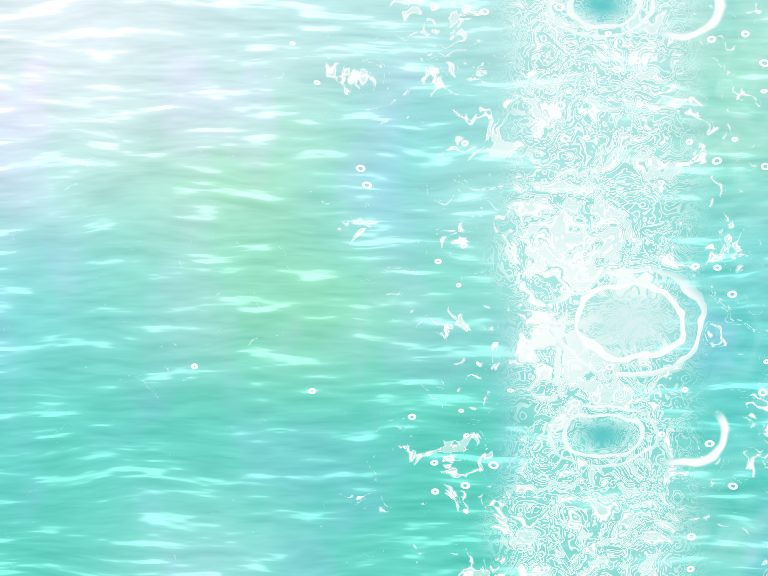
A WebGL 2 fragment shader for this texture:

```glsl
#version 300 es
precision highp float;
// Sunlit shallow water: soft pools of colour under fine horizontal ripples,
// with a vertical band of sun glitter made from contours of warped noise,
// ring-shaped swirls and scattered droplets.
uniform vec2 u_resolution;
out vec4 fragColor;

const float GLITTER_PERIOD = 0.745; // glitter layout repeats vertically
const vec3 TEAL = vec3(0.40, 0.84, 0.78);
const vec3 AQUA = vec3(0.50, 0.87, 0.87);
const vec3 GREEN = vec3(0.62, 0.91, 0.76);
const vec3 PALE = vec3(0.72, 0.92, 0.91);
const vec3 MIST = vec3(0.90, 0.96, 0.98);

float hash(vec2 p) {
  vec3 q = fract(p.xyx * 0.1031);
  q += dot(q, q.yzx + 33.33);
  return fract((q.x + q.y) * q.z);
}

float noise(vec2 p) {
  vec2 i = floor(p), f = fract(p);
  f = f * f * (3.0 - 2.0 * f);
  return mix(mix(hash(i), hash(i + vec2(1, 0)), f.x),
             mix(hash(i + vec2(0, 1)), hash(i + vec2(1, 1)), f.x), f.y);
}

float fbm(vec2 p) {
  return 0.55 * noise(p) + 0.3 * noise(p * 2.03 + 17.0) + 0.15 * noise(p * 4.1 + 5.0);
}

float glow(vec2 p, vec2 center, vec2 radius) {
  vec2 d = (p - center) / radius;
  return exp(-dot(d, d));
}

float wrapY(float d) {
  return mod(d + 0.5 * GLITTER_PERIOD, GLITTER_PERIOD) - 0.5 * GLITTER_PERIOD;
}

// Broad colour pools, in 0..1 canvas coordinates
vec3 waterColor(vec2 p) {
  vec3 c = mix(TEAL, PALE, smoothstep(0.2, 0.95, p.y));
  c = mix(c, AQUA, 0.8 * glow(p, vec2(0.0, 0.47), vec2(0.22, 0.16)));
  c = mix(c, GREEN, 0.85 * glow(p, vec2(0.30, 0.68), vec2(0.17, 0.14)));
  c = mix(c, GREEN, 0.75 * glow(p, vec2(0.39, 0.47), vec2(0.19, 0.14)));
  c = mix(c, AQUA, 0.7 * glow(p, vec2(0.54, 0.70), vec2(0.10, 0.16)));
  c = mix(c, PALE, 0.6 * glow(p, vec2(0.27, 0.0), vec2(0.14, 0.17)));
  c = mix(c, PALE, 0.5 * glow(p, vec2(0.62, 0.66), vec2(0.08, 0.10)));
  c = mix(c, GREEN, 0.5 * glow(p, vec2(0.99, 0.82), vec2(0.12, 0.18)));
  c = mix(c, AQUA, 0.8 * glow(p, vec2(0.98, 0.42), vec2(0.14, 0.25)));
  c = mix(c, PALE, 0.45 * glow(p, vec2(0.90, 0.07), vec2(0.11, 0.10)));
  return mix(c, MIST, glow(p, vec2(0.06, 0.96), vec2(0.31, 0.32)));
}

// Glitter clumps that spill out of the main band
float clumps(vec2 p) {
  const vec4 spots[9] = vec4[9](
    vec4(0.47, 0.865, 0.05, 0.035), vec4(0.59, 0.875, 0.05, 0.04),
    vec4(0.55, 0.99, 0.05, 0.035), vec4(0.64, 0.745, 0.065, 0.045),
    vec4(0.47, 0.605, 0.045, 0.03), vec4(0.59, 0.585, 0.05, 0.035),
    vec4(0.61, 0.43, 0.06, 0.045), vec4(0.59, 0.22, 0.06, 0.05),
    vec4(0.94, 0.57, 0.04, 0.06));
  float density = 0.0;
  for (int i = 0; i < 9; i++) {
    vec2 d = vec2(p.x - spots[i].x, wrapY(p.y - spots[i].y));
    density = max(density, glow(d, vec2(0), spots[i].zw));
  }
  return density;
}

// Broken concentric wave crests around an elliptical swirl
float swirl(vec2 d, vec2 radius, float warp) {
  float r = length(d / radius);
  float crest = smoothstep(0.25, 0.75, sin(r * 19.0 + warp * 9.0));
  return crest * smoothstep(0.45, 0.65, r) * (1.0 - smoothstep(1.0, 1.35, r));
}

// Sparse small rings, one candidate per grid cell
float droplets(vec2 p, float scale, float chance) {
  vec2 cell = floor(p * scale);
  vec2 offset = 0.25 + 0.5 * vec2(hash(cell + 3.1), hash(cell + 8.7));
  vec2 d = (fract(p * scale) - offset) * vec2(0.8, 1.1);
  float size = mix(0.05, 0.13, hash(cell + 21.0));
  float ring = 1.0 - smoothstep(0.03, 0.07, abs(length(d) - size));
  return ring * step(hash(cell + 40.0), chance);
}

void main() {
  vec2 uv = gl_FragCoord.xy / u_resolution;
  vec2 p = uv * vec2(u_resolution.x / u_resolution.y, 1.0);

  // Water body with drifting tint and horizontal ripples
  float drift = fbm(p * vec2(4.0, 6.0));
  vec3 color = waterColor(uv + 0.06 * (drift - 0.5));
  float ripple = fbm(vec2(p.x * 11.0, p.y * 75.0 + 3.0 * drift));
  color += 0.16 * (ripple - 0.5) + 0.12 * smoothstep(0.62, 0.8, ripple);
  color += vec3(0.05, -0.01, 0.04) * smoothstep(0.5, 0.75, fbm(p * vec2(9.0, 5.0) + 30.0));
  float eddies = fbm(p * 14.0 + 5.0 * fbm(p * 7.0));
  color -= vec3(0.22, 0.09, 0.10) * (eddies - 0.45) * smoothstep(0.82, 0.95, uv.x);

  // Glitter density: wavering band plus clumps
  float edge = 0.655 + 0.05 * (noise(vec2(uv.y * 11.0, 4.0)) - 0.5);
  float band = smoothstep(edge - 0.03, edge + 0.04, uv.x) * (1.0 - smoothstep(0.84, 0.94, uv.x));
  float bright = glow(uv, vec2(0.71, 0.45), vec2(0.09, 0.14)) + 0.6 * glow(uv, vec2(0.69, 0.76), vec2(0.05, 0.06));
  float density = max(0.85 * band, clumps(uv));
  density = max(density, 0.36 * smoothstep(0.40, 0.65, uv.x));

  // Warped noise, cut into outlined patches and fine contours
  vec2 warp = vec2(fbm(p * 17.0), fbm(p * 17.0 + 50.0)) - 0.5;
  float foam = fbm(p * vec2(34.0, 54.0) + warp * 7.0);
  float aa = fwidth(foam);
  float level = foam - (0.91 - 0.40 * density - 0.10 * bright);
  float patches = smoothstep(-aa, aa + 0.01, level);
  patches *= 1.0 - 0.45 * smoothstep(0.09, 0.14, level) * (1.0 - min(bright, 1.0));
  float contour = abs(fract(foam * 7.0) - 0.5);
  float lines = 1.0 - smoothstep(0.09, 0.17 + 3.0 * aa, contour);
  float white = max(patches, 0.8 * lines * band);
  color = mix(color, PALE, 0.45 * band + 0.4 * min(bright, 1.0));

  // Bright lagoon, dark repeating eddy and its crescent
  vec2 lagoon = uv - vec2(0.82, 0.44);
  float lagoonMask = glow(lagoon, vec2(0), vec2(0.06, 0.05));
  color = mix(color, vec3(0.82, 0.94, 0.94), lagoonMask);
  white = max(white * (1.0 - 0.75 * lagoonMask), swirl(lagoon, vec2(0.09, 0.085), warp.x));
  vec2 eddy = vec2(uv.x - 0.785, wrapY(uv.y - 0.245));
  float eddyMask = glow(eddy, vec2(0), vec2(0.035, 0.028));
  color = mix(color, vec3(0.36, 0.78, 0.78), 0.9 * eddyMask);
  white = max(white * (1.0 - eddyMask), 0.9 * swirl(eddy, vec2(0.065, 0.05), warp.y));
  vec2 bow = vec2(uv.x - 0.885, wrapY(uv.y - 0.25)) / vec2(0.055, 0.055);
  float bowLine = 1.0 - smoothstep(0.06, 0.16, abs(length(bow) - 1.0 + 0.3 * warp.x));
  white = max(white, bowLine * smoothstep(0.1, 0.6, dot(bow, vec2(0.75, -0.66))));

  // Loose droplets, rarer towards the left
  float chance = 0.18 * smoothstep(0.15, 0.8, uv.x);
  white = max(white, droplets(p + 0.01 * warp, 23.0, chance));
  fragColor = vec4(mix(clamp(color, 0.0, 1.0), vec3(0.98, 1.0, 0.995), white), 1.0);
}
```
